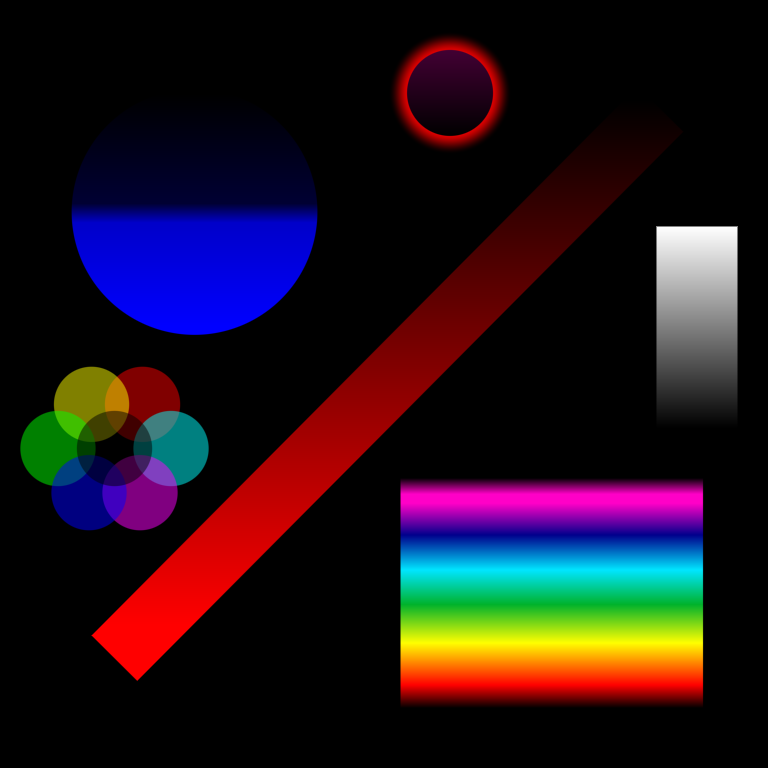
Write a three.js fragment shader that draws this background.

```glsl
// Gradient-filled discs, a diagonal bar, a grey panel and a spectrum panel on black.
varying vec2 vUv;

const float EDGE = 0.001;

const vec2 ORB_CENTER = vec2(0.2533, 0.724);
const float ORB_RADIUS = 0.160;

const vec2 HALO_CENTER = vec2(0.586, 0.879);
const float HALO_RADIUS = 0.056;
const float HALO_WIDTH = 0.024;
const vec3 HALO_COLOR = vec3(0.92, 0.0, 0.0);
const vec3 HALO_FILL = vec3(0.26, 0.0, 0.20);

const vec2 BAR_START = vec2(0.149, 0.143);
const vec2 BAR_END = vec2(0.860, 0.858);
const float BAR_HALF_WIDTH = 0.0419;

const vec2 GREY_MIN = vec2(0.8548, 0.4427);
const vec2 GREY_MAX = vec2(0.9603, 0.7051);

const vec2 SPECTRUM_MIN = vec2(0.5215, 0.0781);
const vec2 SPECTRUM_MAX = vec2(0.9154, 0.3776);

const vec2 PETAL_CENTER = vec2(0.1491, 0.416);
const float PETAL_RADIUS = 0.0490;
const float PETAL_ORBIT = 0.0664;
const float PETAL_STRETCH = 0.0072;
const float PETAL_LEAN = 0.0033;
const float PETAL_ALPHA = 0.5;

const vec3 RED = vec3(1.0, 0.0, 0.0);
const vec3 YELLOW = vec3(1.0, 1.0, 0.0);
const vec3 GREEN = vec3(0.0, 0.70, 0.17);
const vec3 CYAN = vec3(0.0, 0.90, 1.0);
const vec3 NAVY = vec3(0.0, 0.0, 0.55);
const vec3 MAGENTA = vec3(1.0, 0.0, 0.78);

float ramp(float a, float b, float x) {
  return clamp((x - a) / (b - a), 0.0, 1.0);
}

float cover(float d) {
  return 1.0 - smoothstep(-EDGE, EDGE, d);
}

float disc(vec2 p, vec2 center, float radius) {
  return length(p - center) - radius;
}

float box(vec2 p, vec2 lo, vec2 hi) {
  vec2 d = abs(p - 0.5 * (lo + hi)) - 0.5 * (hi - lo);
  return max(d.x, d.y);
}

float orientedBar(vec2 p, vec2 a, vec2 b, float halfWidth) {
  vec2 along = normalize(b - a);
  vec2 q = p - 0.5 * (a + b);
  float across = abs(q.x * along.y - q.y * along.x);
  return max(abs(dot(q, along)) - 0.5 * length(b - a), across - halfWidth);
}

vec3 hueColor(float sextant) {
  return clamp(abs(mod(sextant + vec3(0.0, 4.0, 2.0), 6.0) - 3.0) - 1.0, 0.0, 1.0);
}

// Spectrum from red at the bottom to magenta at the top, fading to black at both ends
vec3 spectrum(float t) {
  vec3 c = RED * ramp(0.0, 0.1, t);
  c = mix(c, YELLOW, ramp(0.1, 0.283, t));
  c = mix(c, GREEN, ramp(0.283, 0.45, t));
  c = mix(c, CYAN, ramp(0.45, 0.6, t));
  c = mix(c, NAVY, ramp(0.6, 0.752, t));
  c = mix(c, MAGENTA, ramp(0.752, 0.89, t));
  return c * ramp(1.0, 0.93, t);
}

// Six translucent discs around a dark one, blended in turn
vec3 petals(vec3 c, vec2 p) {
  for (int i = 0; i < 6; i++) {
    float layer = float(i);
    float hue = layer < 4.0 ? layer : 9.0 - layer;
    float slot = hue < 4.0 ? mod(hue + 1.0, 4.0) : hue;
    float angle = radians(60.0 * slot);
    float side = step(0.9, abs(cos(angle)));
    vec2 offset = (PETAL_ORBIT + PETAL_STRETCH * side) * vec2(cos(angle), sin(angle));
    offset.x += PETAL_LEAN * step(0.02, offset.y);
    float d = disc(p, PETAL_CENTER + offset, PETAL_RADIUS);
    c = mix(c, hueColor(hue), PETAL_ALPHA * cover(d));
  }
  return mix(c, vec3(0.0), PETAL_ALPHA * cover(disc(p, PETAL_CENTER, PETAL_RADIUS)));
}

void main() {
  vec2 p = vUv;
  vec3 color = vec3(0.0);

  // Blue orb with a sharp horizon
  float blue = 0.20 * ramp(0.878, 0.735, p.y);
  blue = mix(blue, 0.79, ramp(0.735, 0.710, p.y));
  blue = mix(blue, 1.0, ramp(0.710, 0.575, p.y));
  color = mix(color, vec3(0.0, 0.0, blue), cover(disc(p, ORB_CENTER, ORB_RADIUS)));

  // Diagonal bar that darkens upward
  float barCover = cover(orientedBar(p, BAR_START, BAR_END, BAR_HALF_WIDTH));
  color = mix(color, RED * ramp(0.870, 0.186, p.y), barCover);

  // Dark disc with a glowing rim
  float halo = disc(p, HALO_CENTER, HALO_RADIUS);
  color += HALO_COLOR * (1.0 - smoothstep(-0.004, HALO_WIDTH, halo));
  float haloShade = ramp(-HALO_RADIUS, HALO_RADIUS, p.y - HALO_CENTER.y);
  color = mix(color, HALO_FILL * haloShade, cover(halo));

  // Panels
  float grey = ramp(GREY_MIN.y, GREY_MAX.y, p.y);
  color = mix(color, vec3(grey), cover(box(p, GREY_MIN, GREY_MAX)));
  float level = ramp(SPECTRUM_MIN.y, SPECTRUM_MAX.y, p.y);
  color = mix(color, spectrum(level), cover(box(p, SPECTRUM_MIN, SPECTRUM_MAX)));

  gl_FragColor = vec4(petals(color, p), 1.0);
}
```
